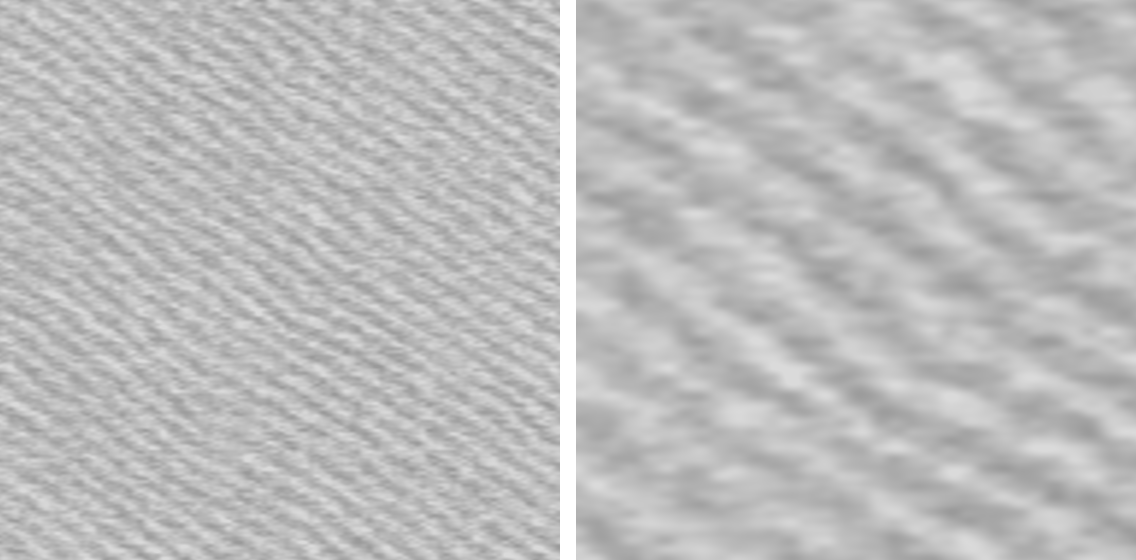
Left, the full canvas; right, a detail of the centre.
A WebGL 2 fragment shader for this texture:

```glsl
#version 300 es
precision highp float;

uniform vec2 u_resolution;
out vec4 fragColor;

const float TAU = 6.2831853;
const vec2 RIB_COUNT = vec2(14.0, 21.0); // ribs across and up the canvas
const vec3 GROOVE = vec3(0.675);
const vec3 RIDGE = vec3(0.795);

float hash(vec2 p) {
    return fract(sin(dot(p, vec2(127.1, 311.7))) * 43758.5453);
}

// Smooth value noise centred on zero, from -0.5 to 0.5
float noise(vec2 p) {
    vec2 cell = floor(p);
    vec2 f = fract(p);
    vec2 s = f * f * (3.0 - 2.0 * f);
    float low = mix(hash(cell), hash(cell + vec2(1.0, 0.0)), s.x);
    float high = mix(hash(cell + vec2(0.0, 1.0)), hash(cell + vec2(1.0, 1.0)), s.x);
    return mix(low, high, s.y) - 0.5;
}

// Slow bends of the ribs and small slips between threads, in rib periods
float ribWarp(vec2 uv) {
    float bend = 0.65 * noise(uv * vec2(4.0, 5.0) + 3.7);
    float wobble = 0.3 * noise(uv * vec2(13.0, 17.0) + 21.3);
    float slip = 0.22 * noise(uv * vec2(44.0, 105.0) + 57.1);
    return bend + wobble + slip;
}

// Soft diagonal ribs falling to the right, from -1 to 1
float ribs(vec2 uv, vec2 count, float warp) {
    return cos(TAU * (dot(uv, count) + warp));
}

// Fibres stretched along the horizontal threads
float fibres(vec2 uv) {
    float streaks = noise(uv * vec2(52.0, 130.0) + 11.9);
    float fine = noise(uv * vec2(95.0, 185.0) + 83.2);
    return 0.95 * streaks + 0.65 * fine;
}

void main() {
    vec2 uv = gl_FragCoord.xy / u_resolution;

    // Relief weakens and strengthens along each rib
    float depth = 0.46 + 0.3 * noise(uv * vec2(11.0, 14.0) + 40.6);
    float height = 0.5 + depth * ribs(uv, RIB_COUNT, ribWarp(uv));

    // Fibre grain and faint uneven shading
    height += fibres(uv);
    height += 0.14 * noise(uv * 6.0 + 71.4);

    vec3 cloth = mix(GROOVE, RIDGE, clamp(height, -0.6, 1.5));
    fragColor = vec4(cloth, 1.0);
}
```
